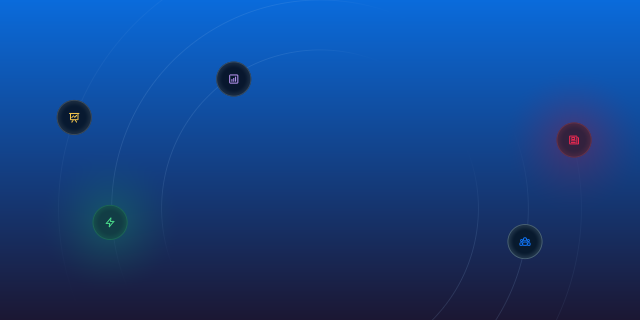
Write a WebGL 2 fragment shader that draws this background.

```glsl
#version 300 es
precision highp float;

uniform vec2 u_resolution;
out vec4 fragColor;

const float BADGE_RADIUS = 0.0547;
const float ICON_UNIT = 0.0026;
const vec2 RING_CENTRE = vec2(1.0, 0.349);
const int BADGES = 5;

const vec2 CENTRES[BADGES] = vec2[](
    vec2(0.232, 0.633), vec2(0.7305, 0.753), vec2(0.344, 0.305),
    vec2(1.794, 0.5625), vec2(1.6406, 0.245));
const vec3 INKS[BADGES] = vec3[](
    vec3(0.96, 0.78, 0.30), vec3(0.75, 0.60, 0.98), vec3(0.30, 0.88, 0.55),
    vec3(0.95, 0.16, 0.32), vec3(0.06, 0.47, 1.0));
const vec3 FILLS[BADGES] = vec3[](
    vec3(0.03, 0.10, 0.19), vec3(0.03, 0.09, 0.18), vec3(0.07, 0.24, 0.27),
    vec3(0.20, 0.13, 0.24), vec3(0.03, 0.10, 0.18));
const vec3 RIMS[BADGES] = vec3[](
    vec3(0.26, 0.32, 0.38), vec3(0.24, 0.33, 0.42), vec3(0.11, 0.42, 0.35),
    vec3(0.42, 0.20, 0.29), vec3(0.32, 0.42, 0.50));

// Distance functions
float segment(vec2 p, vec2 a, vec2 b) {
    vec2 ab = b - a;
    return length(p - a - ab * clamp(dot(p - a, ab) / dot(ab, ab), 0.0, 1.0));
}

float box(vec2 p, vec2 halfSize, float corner) {
    vec2 d = abs(p) - halfSize + corner;
    return length(max(d, 0.0)) + min(max(d.x, d.y), 0.0) - corner;
}

float frame(vec2 p, vec2 halfSize, float corner) {
    return abs(box(p, halfSize, corner));
}

// Coverage with an edge one pixel wide
float cover(float d, float pixel) {
    return clamp(0.5 - d / pixel, 0.0, 1.0);
}

// Outline pictograms
float boardIcon(vec2 p) {
    vec2 m = vec2(abs(p.x), p.y);
    float d = frame(p - vec2(0.0, 1.0), vec2(4.5, 3.7), 0.6);
    d = min(d, segment(m, vec2(0.0, 4.8), vec2(5.5, 4.8)));
    d = min(d, segment(m, vec2(1.0, -2.8), vec2(2.8, -5.5)));
    d = min(d, segment(p, vec2(-2.8, 0.0), vec2(-1.0, 1.8)));
    d = min(d, segment(p, vec2(-1.0, 1.8), vec2(0.6, 0.3)));
    return min(d, segment(p, vec2(0.6, 0.3), vec2(2.8, 2.4)));
}

float barsIcon(vec2 p) {
    float d = frame(p, vec2(4.9), 1.2);
    for (int i = 0; i < 3; i++) {
        float k = float(i);
        d = min(d, segment(p, vec2(2.2 * k - 2.2, -2.5), vec2(2.2 * k - 2.2, 1.5 * k - 0.8)));
    }
    return d;
}

float halfBolt(vec2 p) {
    float d = segment(p, vec2(1.0, 5.2), vec2(-4.6, -1.2));
    d = min(d, segment(p, vec2(-4.6, -1.2), vec2(-0.5, -1.2)));
    return min(d, segment(p, vec2(-0.5, -1.2), vec2(-1.0, -5.2)));
}

float newsIcon(vec2 p) {
    float d = frame(p - vec2(-1.0, 0.0), vec2(4.3, 4.7), 0.7);
    d = min(d, frame(p - vec2(4.3, -1.0), vec2(1.0, 3.7), 0.6));
    d = min(d, frame(p - vec2(-1.0, 1.8), vec2(1.7, 1.1), 0.2));
    float row = min(abs(p.y + 1.0), abs(p.y + 2.9));
    return min(d, segment(vec2(p.x + 1.0, row), vec2(-2.2, 0.0), vec2(2.2, 0.0)));
}

float peopleIcon(vec2 p) {
    vec2 m = vec2(abs(p.x), p.y);
    float d = abs(length(p - vec2(0.0, 2.7)) - 1.9);
    d = min(d, abs(length(m - vec2(4.0, 1.2)) - 1.2));
    d = min(d, frame(p - vec2(0.0, -2.5), vec2(2.8, 2.0), 1.7));
    return min(d, frame(m - vec2(4.5, -3.0), vec2(1.6, 1.5), 1.0));
}

float icon(int kind, vec2 p) {
    if (kind == 0) return boardIcon(p);
    if (kind == 1) return barsIcon(p);
    if (kind == 2) return min(halfBolt(p), halfBolt(-p));
    if (kind == 3) return newsIcon(p);
    return peopleIcon(p);
}

vec3 addGlow(vec3 base, vec3 tint, float dist, float radius, float strength) {
    return mix(base, tint, strength * pow(max(0.0, 1.0 - dist / radius), 1.5));
}

void main() {
    vec2 p = gl_FragCoord.xy / u_resolution.y;
    float pixel = 1.0 / u_resolution.y;
    vec3 color = mix(vec3(0.108, 0.09, 0.20), vec3(0.04, 0.42, 0.86), p.y);

    color = addGlow(color, vec3(0.08, 0.55, 0.40), distance(p, CENTRES[2]), 0.22, 0.42);
    color = addGlow(color, vec3(0.60, 0.10, 0.28), distance(p, CENTRES[3]), 0.22, 0.42);

    // Rings fading out along one diagonal
    vec2 fromRing = p - RING_CENTRE;
    float radius = length(fromRing);
    float diagonal = abs(dot(fromRing, vec2(-0.707, 0.707))) / max(radius, 0.001);
    float fade = smoothstep(0.35, 0.95, diagonal);
    for (int i = 0; i < 3; i++) {
        float k = float(i);
        float line = cover(abs(radius - 0.495 - 0.156 * k - 0.005 * k * (k - 1.0)) - 0.0013, pixel);
        color = mix(color, vec3(0.55, 0.72, 0.90), line * fade * (i == 2 ? 0.08 : 0.17));
    }

    // Round badges with a lit inner edge
    for (int i = 0; i < BADGES; i++) {
        vec2 q = p - CENTRES[i];
        float d = length(q) - BADGE_RADIUS;
        float innerLight = 0.35 * smoothstep(-0.022, 0.0, d);
        color = mix(color, mix(FILLS[i], RIMS[i], innerLight), cover(d, pixel));
        color = mix(color, RIMS[i], 0.85 * cover(abs(d + 0.0013) - 0.0013, pixel));
        float ink = cover(icon(i, q / ICON_UNIT) - 0.6, pixel / ICON_UNIT);
        color = mix(color, INKS[i], ink);
    }
    fragColor = vec4(color, 1.0);
}
```
